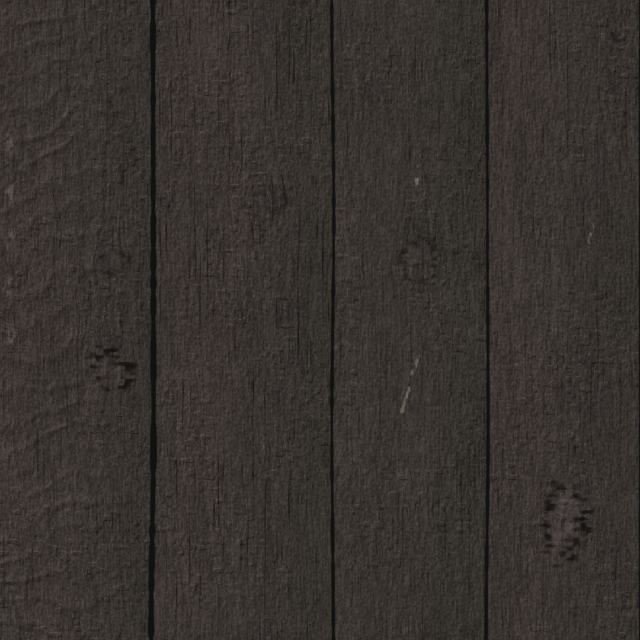
Write a Shadertoy shader that draws this texture.

```glsl
const vec3 GREY_WOOD = vec3(0.216, 0.200, 0.184);
const vec3 RED_WOOD = vec3(0.232, 0.206, 0.195);
const vec3 SEAM_COLOR = vec3(0.065, 0.066, 0.064);
const vec3 KNOT_COLOR = vec3(0.30, 0.26, 0.26);
const vec3 CHIP_COLOR = vec3(0.45, 0.42, 0.38);

// Seam position and half width, left to right
const vec2 SEAMS[4] = vec2[4](vec2(0.238, 0.0042), vec2(0.520, 0.0025),
                              vec2(0.761, 0.0024), vec2(0.9995, 0.0012));
// Knot centre and radii
const vec4 KNOTS[7] = vec4[7](
    vec4(0.172, 0.425, 0.034, 0.036), vec4(0.882, 0.185, 0.036, 0.064),
    vec4(0.655, 0.595, 0.029, 0.046), vec4(0.415, 0.685, 0.035, 0.025),
    vec4(0.180, 0.590, 0.030, 0.018), vec4(0.258, 0.684, 0.010, 0.010),
    vec4(0.966, 0.950, 0.011, 0.018));
// Ring darkness and exposed core for each knot
const vec2 KNOT_LOOK[7] = vec2[7](vec2(0.42, 0.55), vec2(0.36, 0.95),
    vec2(0.18, 0.15), vec2(0.14, 0.1), vec2(0.15, 0.1), vec2(0.2, 0.3), vec2(0.2, 0.2));
// Scratch end points
const vec4 SCRATCHES[3] = vec4[3](vec4(0.627, 0.357, 0.652, 0.442),
    vec4(0.648, 0.710, 0.653, 0.738), vec4(0.922, 0.622, 0.924, 0.654));

float hash(vec2 p) {
    vec3 q = fract(p.xyx * 0.1031);
    q += dot(q, q.yzx + 33.33);
    return fract((q.x + q.y) * q.z);
}

float noise(vec2 p) {
    vec2 i = floor(p), f = fract(p);
    f = f * f * (3.0 - 2.0 * f);
    return mix(mix(hash(i), hash(i + vec2(1, 0)), f.x),
               mix(hash(i + vec2(0, 1)), hash(i + vec2(1, 1)), f.x), f.y);
}

float fbm(vec2 p) {
    float sum = 0.0, amp = 0.533;
    for (int i = 0; i < 4; i++) {
        sum += amp * noise(p);
        p = p * 2.03 + 17.7;
        amp *= 0.5;
    }
    return sum;
}

float segmentDistance(vec2 p, vec2 a, vec2 b) {
    vec2 ab = b - a;
    return length(p - a - ab * clamp(dot(p - a, ab) / dot(ab, ab), 0.0, 1.0));
}

// Rough surface: fibres, scattered flecks, saw ripples and knot ridges
float height(vec2 p, float ripple, float knot) {
    float phase = p.y * 22.0 - p.x * 5.0 + 2.5 * fbm(p * vec2(9.0, 5.0));
    float ridge = pow(0.5 + 0.5 * sin(6.2832 * phase), 4.0);
    float fleck = smoothstep(0.62, 0.80, noise(vec2(p.x + 0.3 * p.y, p.y) * vec2(135.0, 110.0)));
    fleck *= smoothstep(0.25, 0.75, noise(p * vec2(16.0, 12.0)));
    return 0.45 * noise(p * vec2(330.0, 150.0)) + 0.30 * noise(p * vec2(190.0, 230.0))
         + 0.60 * fleck + 0.9 * ripple * ridge * noise(p * vec2(32.0, 18.0))
         + 0.9 * knot * noise(p * vec2(34.0, 120.0));
}

// Short hairline cracks, one candidate per column
float cracks(vec2 p, float px) {
    float column = floor(p.x * 110.0);
    float center = (column + 0.25 + 0.5 * hash(vec2(column, 3.0))) / 110.0;
    center += 0.002 * (noise(vec2(column * 5.0, p.y * 25.0)) - 0.5);
    float presence = smoothstep(0.62, 0.95, noise(vec2(column * 7.0, p.y * 16.0)));
    presence *= 0.4 + 0.6 * noise(vec2(column * 3.0, p.y * 120.0));
    return presence * (1.0 - smoothstep(0.0002, 0.0005 + px, abs(p.x - center)));
}

void mainImage(out vec4 fragColor, in vec2 fragCoord) {
    vec2 p = fragCoord / iResolution.xy;
    float px = 1.0 / min(iResolution.x, iResolution.y);

    // Plank index, local coordinate and gap coverage
    float left = 0.0, right = 1.0, plank = 0.0, gap = 0.0;
    for (int i = 0; i < 4; i++) {
        float x = SEAMS[i].x + 0.004 * (noise(vec2(float(i) * 9.0, p.y * 3.0)) - 0.5) * step(float(i), 2.5);
        float halfWidth = SEAMS[i].y * (0.7 + 0.6 * noise(vec2(p.y * 70.0, float(i))));
        gap = max(gap, 1.0 - smoothstep(halfWidth - px, halfWidth + px, abs(p.x - x)));
        if (p.x > x) { left = x; plank += 1.0; }
        else right = min(right, x);
    }
    float across = (p.x - left) / max(right - left, 0.01);
    vec2 seed = vec2(plank * 3.7, plank * 5.3);

    // Knots bend the grain, darken a broken ring and expose a ridged core
    vec2 grainPos = p + seed;
    float ring = 0.0, core = 0.0, ridges = 0.0;
    for (int i = 0; i < 7; i++) {
        vec2 offset = p - KNOTS[i].xy;
        float d = length(offset / KNOTS[i].zw) + 0.8 * (fbm(p * vec2(45.0, 70.0)) - 0.5);
        grainPos -= offset * 0.25 * exp(-0.5 * d * d);
        float band = (d - 0.8) / 0.3;
        ring += KNOT_LOOK[i].x * exp(-band * band) * 1.7 * smoothstep(0.35, 0.8, noise(p * vec2(90.0, 190.0)));
        core += KNOT_LOOK[i].y * (1.0 - smoothstep(0.4, 0.8, d));
        ridges += (KNOT_LOOK[i].x + 0.3) * exp(-0.6 * d * d);
    }

    // Broad tint: slightly warm toward the left of a plank
    float warmth = 0.9 - 0.7 * smoothstep(0.2, 1.0, across) + 0.8 * (fbm(grainPos * vec2(13.0, 4.0)) - 0.5);
    warmth -= 0.35 * (1.0 - step(0.5, abs(plank - 2.0)));
    vec3 color = mix(GREY_WOOD, RED_WOOD, clamp(warmth, 0.0, 1.0));

    // Fine grain and raking light
    float ripple = (1.0 - step(0.5, plank)) * (1.0 - smoothstep(0.35, 1.0, across)) + 0.15;
    vec2 lightStep = vec2(-0.0012, 0.0018);
    float relief = height(grainPos, ripple, ridges) - height(grainPos + lightStep, ripple, ridges);
    float shade = 1.0 + 0.26 * (noise(grainPos * vec2(440.0, 50.0)) - 0.5)
                + 0.08 * (noise(grainPos * vec2(110.0, 6.0)) - 0.5)
                + 0.12 * (fbm(grainPos * vec2(14.0, 9.0)) - 0.5)
                + 0.30 * (noise(p * vec2(490.0, 380.0)) - 0.5)
                + 0.55 * clamp(relief, -0.6, 0.6);
    shade -= 0.04 * smoothstep(0.45, 0.9, across);
    color = mix(color, KNOT_COLOR, min(core, 1.0) * (0.25 + 0.75 * noise(p * vec2(30.0, 110.0))));
    color *= max(shade, 0.3) * (1.0 - min(ring, 0.55));
    float crackDepth = 0.30 + 0.18 * (1.0 - step(0.5, abs(plank - 1.0)));
    color *= 1.0 - crackDepth * cracks(grainPos, px);

    // Pale scratches and chipped saw marks along the left edge
    float wear = 0.0;
    vec2 ragged = p + 0.006 * (vec2(noise(p * 90.0), noise(p * 90.0 + 40.0)) - 0.5);
    for (int i = 0; i < 3; i++) {
        float d = segmentDistance(ragged, SCRATCHES[i].xy, SCRATCHES[i].zw);
        wear = max(wear, 1.0 - smoothstep(0.0010, 0.0026 + px, d));
    }
    for (int i = 0; i < 5; i++) {
        vec2 center = vec2(0.016, 0.475 + 0.075 * float(i));
        float d = length((ragged - center) / vec2(0.011, 0.024));
        wear = max(wear, 0.55 * (1.0 - smoothstep(0.3, 1.0, d)));
    }
    wear *= smoothstep(0.25, 0.65, noise(p * vec2(170.0, 120.0)));
    color = mix(color, CHIP_COLOR * (0.6 + 0.4 * shade), 0.8 * wear);

    fragColor = vec4(mix(color, SEAM_COLOR, gap), 1.0);
}
```
